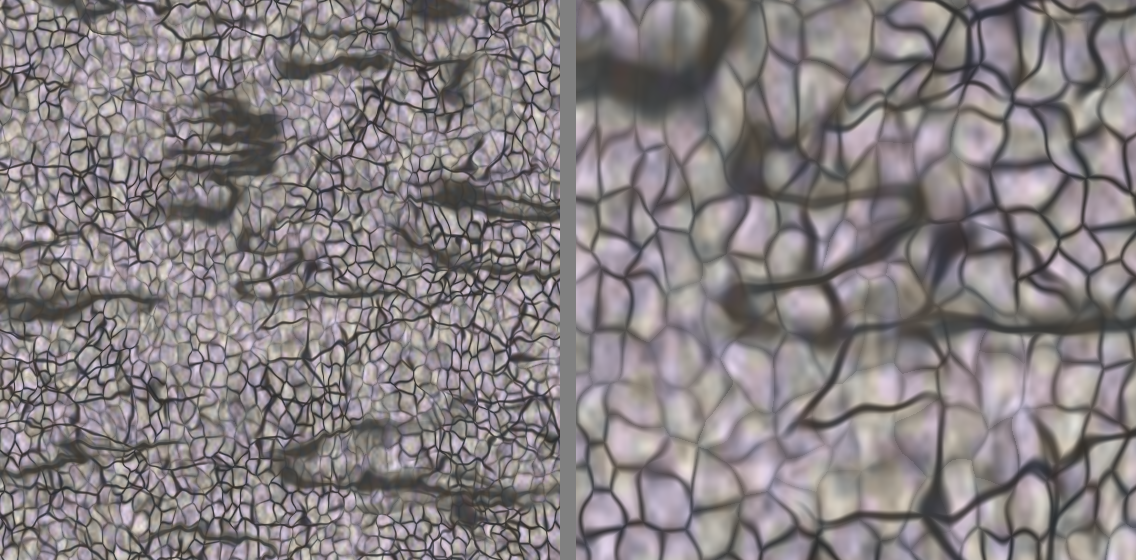
Left: the whole. Right: its middle third, enlarged.
Write a WebGL 2 fragment shader that draws this texture.

```glsl
#version 300 es
precision highp float;

uniform vec2 u_resolution;
out vec4 fragColor;

// Integer hash giving two values in 0..1 per lattice point
vec2 hash2(ivec2 cell, uint seed) {
    uvec2 v = uvec2(cell) * 1664525u + seed * 7919u + 10139u;
    v.x += v.y * 1664525u;
    v.y += v.x * 1664525u;
    v ^= v >> 16u;
    v.x += v.y * 1664525u;
    v.y += v.x * 1664525u;
    v ^= v >> 16u;
    return vec2(v & 65535u) / 65535.0;
}

float valueNoise(vec2 p, uint seed) {
    ivec2 i = ivec2(floor(p));
    vec2 f = fract(p);
    f = f * f * (3.0 - 2.0 * f);
    float bottom = mix(hash2(i, seed).x, hash2(i + ivec2(1, 0), seed).x, f.x);
    float top = mix(hash2(i + ivec2(0, 1), seed).x, hash2(i + ivec2(1, 1), seed).x, f.x);
    return mix(bottom, top, f.y);
}

float fbm(vec2 p, uint seed) {
    float sum = 0.0;
    float weight = 0.55;
    for (uint octave = 0u; octave < 3u; octave++) {
        sum += weight * valueNoise(p, seed + octave);
        p = p * 2.1 + 3.7;
        weight *= 0.5;
    }
    return sum / 0.9625;
}

// x: gap between the two nearest cell centres, y: random tone of the cell
vec2 plates(vec2 p, uint seed) {
    ivec2 home = ivec2(floor(p));
    float nearest = 9.0;
    float second = 9.0;
    float tone = 0.0;
    for (int y = -1; y <= 1; y++) {
        for (int x = -1; x <= 1; x++) {
            ivec2 cell = home + ivec2(x, y);
            vec2 centre = vec2(cell) + 0.1 + 0.8 * hash2(cell, seed);
            float d = length(centre - p);
            if (d < nearest) {
                second = nearest;
                nearest = d;
                tone = hash2(cell, seed + 1u).y;
            } else {
                second = min(second, d);
            }
        }
    }
    return vec2(second - nearest, tone);
}

vec2 warp(vec2 p, vec2 frequency, float amount, uint seed) {
    vec2 offset = vec2(valueNoise(p * frequency, seed), valueNoise(p * frequency, seed + 1u));
    return p + amount * (offset - 0.5);
}

// Broken, mostly horizontal furrows along the contours of stretched noise
float furrow(vec2 p, float width, uint seed) {
    float ridge = abs(fbm(p * vec2(3.2, 11.0), seed) - 0.5);
    float presence = smoothstep(0.42, 0.68, valueNoise(p * vec2(5.0, 10.0), seed + 9u));
    return presence * (1.0 - smoothstep(width * 0.25, width, ridge));
}

vec3 barkColor(float level, float hue, float speck) {
    vec3 warm = vec3(1.025, 1.0, 0.95);
    vec3 violet = vec3(1.04, 0.965, 1.055);
    vec3 tint = mix(warm, violet, smoothstep(0.2, 0.75, hue));
    return level * tint + (speck - 0.5) * vec3(0.05, 0.0, -0.05);
}

void main() {
    vec2 p = gl_FragCoord.xy / u_resolution.y;
    vec2 bent = warp(warp(p, vec2(9.0), 0.03, 3u), vec2(60.0, 45.0), 0.012, 5u);

    // Small upright plates with fine mottling
    vec2 small = plates(bent * vec2(46.0, 32.0), 11u);
    float grain = valueNoise(bent * vec2(125.0, 75.0), 21u) - 0.5;
    float fleck = valueNoise(p * vec2(190.0, 150.0), 23u) - 0.5;
    float region = fbm(p * vec2(4.0, 7.0), 25u);
    float level = 0.60 + 0.13 * (small.y - 0.5) + 0.25 * grain + 0.12 * fleck;
    level += 0.08 * smoothstep(0.1, 0.6, small.x) + 0.12 * (region - 0.5);

    // Fine cracks of uneven depth
    float patchiness = smoothstep(0.25, 0.7, valueNoise(bent * vec2(22.0, 16.0), 31u));
    float depth = mix(0.35, 1.0, patchiness) * mix(1.0, 0.65, smoothstep(0.45, 0.7, region));
    float crack = 1.0 - smoothstep(-0.02, 0.27, small.x);
    level = mix(level, 0.19, crack * depth);

    // Longer cracks between groups of plates
    vec2 large = plates(bent * vec2(13.0, 17.0), 41u);
    float split = 1.0 - smoothstep(0.01, 0.13, large.x);
    split *= smoothstep(0.38, 0.62, valueNoise(p * vec2(12.0, 14.0), 43u));
    level = mix(level, 0.17, 0.85 * split);

    // Shaded furrows with a darker core
    float shade = furrow(bent, 0.10, 51u);
    float core = furrow(bent + vec2(0.0, 0.002), 0.045, 51u);
    level = mix(level, 0.35 + 0.12 * grain, 0.75 * shade);
    level = mix(level, 0.19, 0.7 * core);

    float hue = valueNoise(p * vec2(75.0, 55.0), 61u) - 0.3 * shade;
    float speck = valueNoise(p * vec2(100.0, 85.0), 63u);
    fragColor = vec4(clamp(barkColor(level, hue, speck), 0.0, 1.0), 1.0);
}
```
